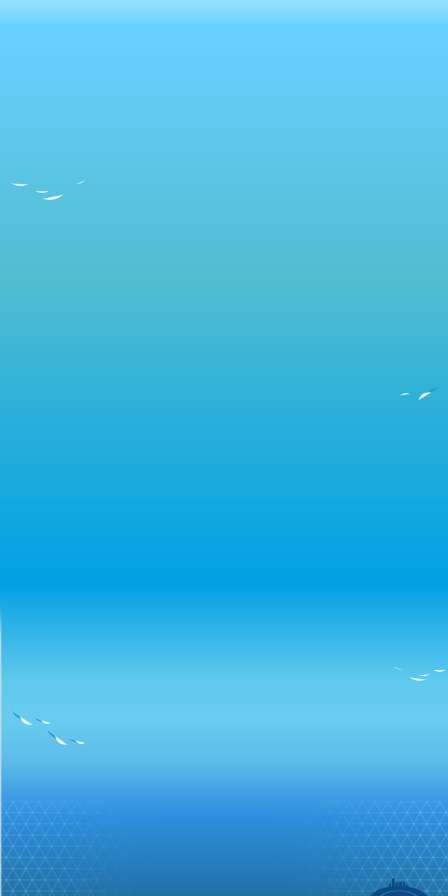
A WebGL 2 fragment shader for this background:

```glsl
#version 300 es
precision highp float;
uniform vec2 u_resolution;
out vec4 fragColor;

// Lengths are in canvas widths; y runs from 0 at the top to 2 at the bottom.
const int STOPS = 15;
const float STOP_AT[STOPS] = float[](0.0, 0.029, 0.065, 0.2, 0.32, 0.45, 0.65, 0.70,
    0.76, 0.80, 0.85, 0.89, 0.912, 0.95, 1.0);
const vec3 STOP_COLOR[STOPS] = vec3[](
    vec3(0.60, 0.88, 1.00), vec3(0.41, 0.82, 1.00), vec3(0.39, 0.81, 0.99),
    vec3(0.35, 0.77, 0.89), vec3(0.31, 0.74, 0.82), vec3(0.18, 0.69, 0.85),
    vec3(0.00, 0.63, 0.89), vec3(0.18, 0.70, 0.91), vec3(0.37, 0.79, 0.93),
    vec3(0.41, 0.80, 0.94), vec3(0.36, 0.74, 0.92), vec3(0.24, 0.61, 0.89),
    vec3(0.18, 0.56, 0.87), vec3(0.15, 0.51, 0.77), vec3(0.13, 0.44, 0.65));

const int FISH = 14;
const vec2 FISH_AT[FISH] = vec2[](
    vec2(0.044, 0.412), vec2(0.094, 0.428), vec2(0.119, 0.441), vec2(0.181, 0.407),
    vec2(0.904, 0.880), vec2(0.947, 0.883),
    vec2(0.888, 1.492), vec2(0.932, 1.516), vec2(0.948, 1.507), vec2(0.981, 1.497),
    vec2(0.057, 1.610), vec2(0.102, 1.612), vec2(0.135, 1.654), vec2(0.179, 1.657));
// Half length, heading, tail strength
const vec3 FISH_FORM[FISH] = vec3[](
    vec3(0.017, 0.05, 0.0), vec3(0.013, 0.0, 0.0), vec3(0.023, -0.2, 0.0), vec3(0.010, -0.4, 0.0),
    vec3(0.011, 3.0, 0.2), vec3(0.016, 2.6, 0.7),
    vec3(0.009, 0.4, 0.0), vec3(0.017, 0.15, 0.0), vec3(0.011, -0.1, 0.0), vec3(0.013, 0.0, 0.0),
    vec3(0.016, 0.6, 0.8), vec3(0.011, 0.3, 0.8), vec3(0.016, 0.65, 0.8), vec3(0.011, 0.25, 0.8));
const vec3 FISH_COLOR = vec3(0.94, 0.98, 1.0);
const vec3 TAIL_COLOR = vec3(0.15, 0.52, 0.80);

const float GRID_TOP = 1.789;
const float GRID_PITCH = 0.025;
const float GRID_OPACITY = 0.2;
const vec3 GRID_COLOR = vec3(0.55, 0.83, 0.95);

const vec2 ISLAND_AT = vec2(0.890, 2.008);
const vec2 ISLAND_SIZE = vec2(0.066, 0.030);
const float TOWER_WIDTH = 0.008;
const vec3 ISLAND_COLOR = vec3(0.04, 0.29, 0.52);

const float EDGE_WIDTH = 0.003;
const float EDGE_TOP = 1.34;
const vec3 EDGE_COLOR = vec3(0.78, 0.90, 0.96);

float hash(float n) {
    return fract(sin(n * 12.9898) * 43758.5453);
}

float cover(float d, float px) {
    return smoothstep(0.7 * px, -0.7 * px, d);
}

vec3 waterColor(float t) {
    vec3 color = STOP_COLOR[0];
    for (int i = 1; i < STOPS; i++) {
        float k = clamp((t - STOP_AT[i - 1]) / (STOP_AT[i] - STOP_AT[i - 1]), 0.0, 1.0);
        color = mix(color, STOP_COLOR[i], k);
    }
    return color;
}

// Bent lens shape along the x axis
float leaf(vec2 q, float halfLength, float halfWidth) {
    float s = q.x / halfLength;
    return abs(q.y + halfWidth * (s * s - 0.4)) - halfWidth * (1.0 - s * s);
}

// Three families of parallel lines make triangles
float triangleGrid(vec2 p, float px) {
    float lines = 0.0;
    for (int i = 0; i < 3; i++) {
        float a = float(i) * 1.0471976;
        float d = dot(p, vec2(sin(a), cos(a))) / GRID_PITCH;
        d = abs(fract(d + 0.5) - 0.5) * GRID_PITCH;
        lines += smoothstep(0.0006 + px, 0.0, d);
    }
    return lines;
}

float island(vec2 q, float px) {
    float dome = (length(q / ISLAND_SIZE) - 1.0) * ISLAND_SIZE.y;
    float id = floor(q.x / TOWER_WIDTH);
    float x = abs(q.x - (id + 0.5) * TOWER_WIDTH) - 0.4 * TOWER_WIDTH;
    float rise = (0.034 + 0.018 * hash(id + 7.0)) * (1.0 - smoothstep(0.01, 0.045, abs(q.x)));
    return max(cover(dome, px), cover(max(x, -q.y - rise), px));
}

void main() {
    vec2 uv = gl_FragCoord.xy / u_resolution;
    vec2 p = vec2(uv.x, 2.0 * (1.0 - uv.y));
    float px = max(1.0 / u_resolution.x, 2.0 / u_resolution.y);
    vec3 color = waterColor(1.0 - uv.y);

    // Sea floor mesh, fading toward the centre
    float mesh = smoothstep(0.12, 0.5, abs(p.x - 0.48)) * cover(GRID_TOP - p.y, px);
    mesh *= triangleGrid(p - vec2(0.0, GRID_TOP), px);
    color = mix(color, GRID_COLOR, min(GRID_OPACITY * mesh, 0.6));

    // Schools of fish
    for (int i = 0; i < FISH; i++) {
        vec3 form = FISH_FORM[i];
        float c = cos(form.y), s = sin(form.y);
        vec2 q = mat2(c, -s, s, c) * (p - FISH_AT[i]);
        float tail = cover(leaf(q + vec2(1.3 * form.x, 0.0), form.x, 0.13 * form.x), px);
        float body = cover(leaf(q, form.x, (0.13 + 0.12 * form.z) * form.x), px);
        color = mix(color, TAIL_COLOR, tail * form.z);
        color = mix(color, FISH_COLOR, body * smoothstep(0.006, 0.012, form.x));
    }

    // Island with towers and a pale arc across it
    vec2 q = p - ISLAND_AT;
    color = mix(color, ISLAND_COLOR, island(q, px));
    float arc = abs(length(q / ISLAND_SIZE) - 0.65) * ISLAND_SIZE.y - 0.0008;
    color = mix(color, GRID_COLOR, 0.35 * cover(arc, px));

    // Pale strip down the lower left edge
    float strip = cover(p.x - EDGE_WIDTH, px) * smoothstep(EDGE_TOP, EDGE_TOP + 0.1, p.y);
    color = mix(color, EDGE_COLOR, 0.8 * strip);

    fragColor = vec4(color, 1.0);
}
```
